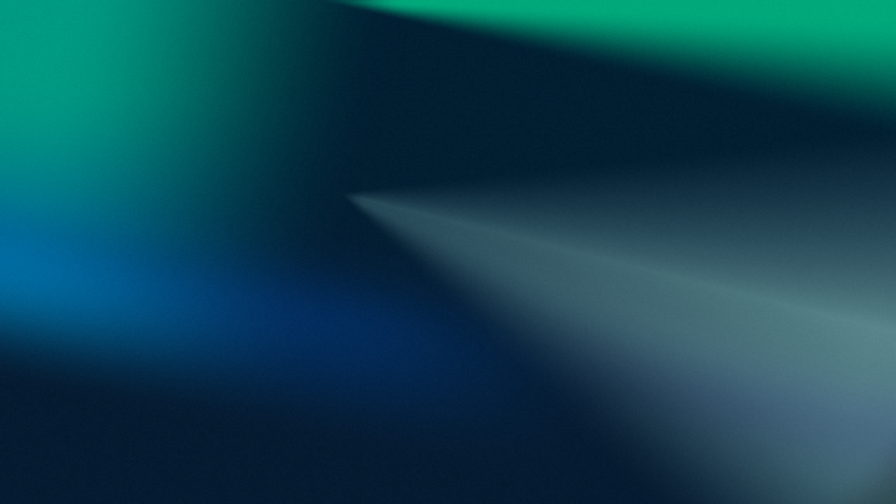
A WebGL 1 fragment shader for this background:

```glsl
precision highp float;
// Soft beams of teal, blue and pale grey light across a deep navy field.

uniform vec2 u_resolution;

const vec3 NAVY_LOW = vec3(0.020, 0.105, 0.190);
const vec3 NAVY_HIGH = vec3(0.005, 0.120, 0.195);
const vec3 TEAL_LOW = vec3(0.000, 0.450, 0.540);
const vec3 TEAL_HIGH = vec3(0.000, 0.600, 0.510);
const vec3 BLUE_BRIGHT = vec3(0.000, 0.420, 0.630);
const vec3 BLUE_DEEP = vec3(0.010, 0.175, 0.365);
const vec3 EMERALD = vec3(0.000, 0.660, 0.480);
const vec3 MIST = vec3(0.360, 0.540, 0.560);
const vec3 MIST_BLUE = vec3(0.310, 0.440, 0.550);

float hash(vec2 cell) {
  vec3 h = fract(vec3(cell.xyx) * 0.1031);
  h += dot(h, h.yzx + 33.33);
  return fract((h.x + h.y) * h.z);
}

float bell(float x, float width) {
  float t = x / width;
  return exp(-t * t);
}

// Left glow: fades rightwards along a slightly leaning edge.
float sideGlow(vec2 p, float aboveBand) {
  float lean = p.x + 0.22 * (0.88 - p.y);
  float across = 1.0 - smoothstep(0.10, 0.78, lean);
  return across * smoothstep(-0.18, 0.14, aboveBand);
}

// Sloping band: a narrow upper flank and a wider lower one.
float bandGlow(float x, float aboveBand) {
  float flank = aboveBand > 0.0 ? bell(aboveBand, 0.105)
                                : smoothstep(-0.25, 0.0, aboveBand);
  return flank * (1.0 - smoothstep(0.60, 1.25, x));
}

// Fan hanging below the top edge, opening to the right.
float topFan(vec2 q) {
  float slope = -q.y / max(q.x, 0.001);
  return (1.0 - smoothstep(0.03, 0.245, slope)) * smoothstep(0.0, 0.18, q.x);
}

// Cone of light with a crease along its ridge angle.
float coneLight(vec2 q, float ridge) {
  float radius = length(q);
  float angle = atan(q.y, q.x);
  float upper = pow(clamp(1.0 - (angle - ridge) / 0.36, 0.0, 1.0), 1.2);
  float lower = smoothstep(-0.80, -0.38, angle);
  float strength = 0.35 + 0.55 * min(radius / 1.1, 1.0);
  float crease = 1.0 + 0.07 * exp(-abs(angle - ridge) * 22.0);
  return upper * lower * strength * crease * smoothstep(0.0, 0.06, radius);
}

void main() {
  vec2 p = gl_FragCoord.xy / u_resolution.y;
  float aboveBand = p.y - 0.486 + 0.2 * p.x;

  // Background and left-hand glows
  vec3 color = mix(NAVY_LOW, NAVY_HIGH, smoothstep(0.2, 0.8, p.y));
  vec3 teal = mix(TEAL_LOW, TEAL_HIGH, smoothstep(0.5, 0.85, p.y));
  color = mix(color, teal, sideGlow(p, aboveBand));
  vec3 blue = mix(BLUE_BRIGHT, BLUE_DEEP, smoothstep(0.0, 0.65, p.x));
  color = mix(color, blue, bandGlow(p.x, aboveBand));

  // Emerald fan
  color = mix(color, EMERALD, topFan(p - vec2(0.625, 1.0)));

  // Pale cone, tinted where the blue band passes behind it
  float tint = bell(aboveBand, 0.09) * smoothstep(0.9, 1.2, p.x);
  vec3 mist = mix(MIST, MIST_BLUE, 0.8 * tint);
  float cone = coneLight(p - vec2(0.671, 0.618), -0.246);
  color = mix(color, mist, cone);

  // Shaded lower right corner and fine grain
  float corner = smoothstep(1.62, 1.80, p.x - 0.9 * p.y);
  color *= 1.0 - 0.3 * corner;
  color += (hash(floor(p * 288.0)) - 0.5) * 0.012;
  gl_FragColor = vec4(clamp(color, 0.0, 1.0), 1.0);
}
```
